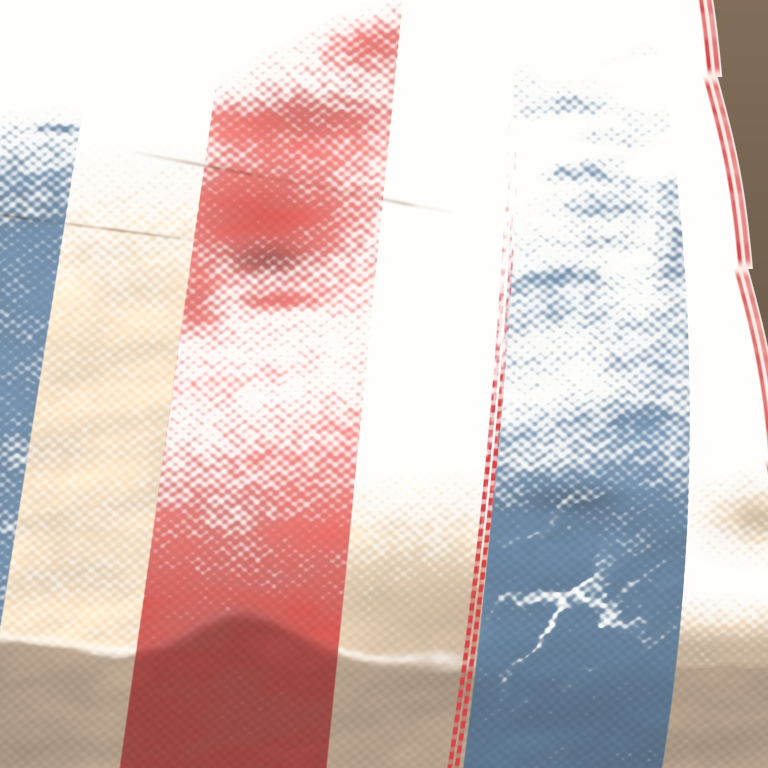
This texture is drawn by a WebGL 1 fragment shader. Its source:

```glsl
precision highp float;
// Sunlit woven plastic sacking: slanted red, blue and cream stripes with a
// stitched seam and a piped hem. A depth field per stripe says how far the
// colour survives the glare; the soft over-under weave thresholds it.
uniform vec2 u_resolution;

const vec3 WHITE = vec3(1.0, 0.997, 0.99);
const vec3 PINK = vec3(0.95, 0.54, 0.52);
const vec3 RED = vec3(0.82, 0.35, 0.33);
const vec3 BLUE = vec3(0.42, 0.53, 0.64);
const vec3 CREAM = vec3(0.97, 0.87, 0.74);
const vec3 TAN = vec3(0.76, 0.67, 0.58);
const vec3 STITCH = vec3(0.83, 0.27, 0.28);
const vec3 BACKDROP = vec3(0.46, 0.39, 0.32);

float hash(vec2 p) {
  return fract(sin(dot(p, vec2(127.1, 311.7))) * 43758.5453);
}
float noise(vec2 p) {
  vec2 i = floor(p), f = fract(p);
  f = f * f * (3.0 - 2.0 * f);
  return mix(mix(hash(i), hash(i + vec2(1, 0)), f.x),
             mix(hash(i + vec2(0, 1)), hash(i + vec2(1, 1)), f.x), f.y);
}
float fbm(vec2 p) {
  float sum = 0.0, gain = 0.5;
  for (int i = 0; i < 4; i++) {
    sum += gain * noise(p);
    p = p * 2.03 + 7.1;
    gain *= 0.5;
  }
  return sum;
}
// Soft elliptical patch, 1 at its centre
float blob(vec2 p, float x, float y, float rx, float ry) {
  vec2 q = (p - vec2(x, y)) / vec2(rx, ry);
  return exp(-dot(q, q));
}
float fall(float a, float b, float x) { return 1.0 - smoothstep(a, b, x); }
float band(float x, float a, float b, float soft) {
  return smoothstep(a - soft, a + soft, x) * fall(b - soft, b + soft, x);
}

// Colour depth left by the glare: 0 burnt out, 1 full
float redDepth(vec2 p, float folds) {
  float d = 0.12 + 0.85 * fall(0.16, 0.56, p.y) + 0.6 * folds;
  d += 0.75 * blob(p, 0.34, 0.72, 0.15, 0.085) + 0.6 * blob(p, 0.4, 0.85, 0.14, 0.04);
  d += 0.5 * blob(p, 0.49, 0.94, 0.07, 0.045) + 0.4 * blob(p, 0.36, 0.608, 0.06, 0.013);
  d += 0.45 * blob(p, 0.25, 0.6, 0.035, 0.05);
  return d * fall(-0.02, 0.05, p.y - 0.76 - 0.42 * p.x);
}
float blueDepth(vec2 p, float folds) {
  float d = 0.24 * fall(0.55, 0.85, p.y) + 0.75 * fall(0.27, 0.46, p.y) + 0.6 * folds;
  for (int i = 0; i < 6; i++) {  // arched wrinkles
    float k = float(i), x = 0.74 + 0.07 * hash(vec2(k, 3.0));
    vec2 q = p + vec2(0.0, 2.0 * (p.x - x) * (p.x - x));
    d += 0.3 * blob(q, x, 0.64 + 0.045 * k, 0.05, 0.011);
  }
  d += 0.4 * blob(p, 0.83, 0.455, 0.06, 0.018) + 0.35 * blob(p, 0.88, 0.69, 0.02, 0.09);
  float ridge = 1.0 - abs(2.0 * fbm(vec2(p.x * 11.0 - p.y * 7.0, p.y * 15.0)) - 0.95);
  return d - 0.75 * smoothstep(0.84, 1.0, ridge) * blob(p, 0.74, 0.2, 0.1, 0.13);
}
float creamDepth(vec2 p, float folds) {
  float d = 0.62 * fall(0.55, 0.86, p.y) * fall(0.27, 0.32, p.x);
  d += 0.85 * fall(0.2, 0.42, p.y) * band(p.x, 0.42, 0.64, 0.02);
  d += 0.85 * fall(0.15, 0.24, p.y) * smoothstep(0.82, 0.86, p.x);
  return (d + 0.75 * blob(p, 0.99, 0.325, 0.07, 0.04)) * (1.0 + 0.3 * folds);
}

void main() {
  vec2 p = gl_FragCoord.xy / u_resolution;
  float t = p.y, soft = max(0.0015, 0.75 / u_resolution.x);

  // Weave of uneven threads, and broad folds
  vec2 uv = vec2(p.x - 0.13 * t + 0.06 * t * t, t + 0.03 * p.x) * vec2(125.0, 150.0);
  uv += 0.5 * vec2(noise(uv * 0.15), noise(uv * 0.15 + 9.0));
  float over = 0.5 + 0.5 * sin(3.1416 * uv.x) * sin(3.1416 * uv.y);
  float grain = 0.04 + 0.42 * over + 0.36 * noise(uv * vec2(0.7, 1.0));
  float folds = fbm(vec2(p.x * 9.0 + 4.0 * t, t * 22.0 - 4.0 * p.x)) - 0.5;

  // Stripes with gently curved edges
  float blueLeft = 0.603 + 0.135 * t - 0.07 * t * t;
  float red = band(p.x, 0.156 + 0.14 * t, 0.425 + 0.1 * t, soft);
  float blue = band(p.x, blueLeft, 0.862 + 0.16 * t - 0.175 * t * t, soft);
  float side = fall(-soft, soft, p.x + 0.029 - 0.16 * t);
  float cream = (1.0 - red) * (1.0 - blue) * (1.0 - side);
  float sideDepth = (0.65 + 0.7 * folds) * fall(0.7, 0.88, t);
  sideDepth += 0.5 * blob(p, 0.08, 0.833, 0.04, 0.006);
  float depth = red * redDepth(p, folds) + blue * blueDepth(p, folds)
              + side * sideDepth + cream * creamDepth(p, folds);

  // Shadow across the foot, domed over the red
  float rim = 0.135 + 0.07 * blob(p, 0.31, t, 0.095, 1.0)
            + 0.03 * blob(p, 0.0, t, 0.12, 1.0) + 0.03 * folds;
  float blur = 0.006 + 0.012 * red + 0.06 * blue;
  float shadow = fall(rim - blur, rim + blur, t);
  depth = max(depth, shadow * (1.0 - blue) * (0.95 + 0.4 * folds));

  // Dyes darken with depth; threads let the glare through
  float full = clamp(depth, 0.0, 1.0);
  float tan_ = max(shadow, smoothstep(0.3, 0.62, p.x) * smoothstep(0.45, 0.95, full));
  vec3 dye = mix(PINK, RED, full * full) * red + BLUE * max(blue, side) + mix(CREAM, TAN, tan_) * cream;
  float dark = shadow * (0.27 * red + 0.08 * cream + 0.14 * blue)
             + 0.3 * red * blob(p, 0.35, 0.66, 0.05, 0.022) + 0.25 * blue * blob(p, 0.75, 0.35, 0.06, 0.02);
  dye *= (1.0 - dark) * (0.96 + 0.07 * over + 0.3 * folds);
  float ink = smoothstep(grain - 0.3, grain + 0.3, depth) * smoothstep(0.0, 0.12, depth);
  ink = mix(ink, full, 0.2 + 0.25 * cream);
  vec3 color = mix(WHITE, dye, mix(ink, 0.97, 0.7 * shadow * (1.0 - blue)));

  // Creases
  float shine = blob(p, p.x, rim + 0.004, 1.0, 0.006) * fall(0.55, 0.68, p.x);
  color = mix(color, WHITE, shine * (0.08 + 0.7 * cream) * (0.4 + 0.6 * noise(p * 45.0)));
  float upper = blob(p, p.x, 0.835 - 0.19 * p.x, 1.0, 0.0025) * band(p.x, 0.19, 0.57, 0.03);
  float lower = blob(p, p.x, 0.72 - 0.13 * p.x, 1.0, 0.0022) * fall(0.18, 0.26, p.x);
  color *= 1.0 - vec3(0.22, 0.3, 0.36) * max(upper, lower) * noise(p * 40.0);

  // Seam: two rows of dashes, breaking up in the glare
  float sx = p.x - blueLeft + 0.013 - 0.018 * t;
  float rows = fall(0.0018, 0.0042, abs(abs(sx) - 0.0045));
  float dash = smoothstep(0.1, 0.3, abs(fract(t * 62.0 + step(0.0, sx) * 0.5) - 0.5));
  float fade = fall(0.3, 0.75, t + 0.35 * (noise(vec2(t * 110.0, sx * 300.0)) - 0.5));
  color = mix(color, STITCH, rows * fade * (0.35 + 0.65 * dash));

  // Backdrop, and piped hem stepped at its gathers
  float part = fract((0.9 - t) * 4.0);
  float hx = p.x - 1.066 + 0.16 * t - 0.007 * sin(3.1416 * part) - 0.006 * part;
  color = mix(color, BACKDROP * (0.75 + 0.35 * t), smoothstep(0.012 - soft, 0.012 + soft, hx));
  color = mix(color, vec3(1.0, 0.93, 0.9), band(hx, -0.007, 0.012, soft));
  float lines = max(band(hx, -0.006, -0.001, soft), 0.75 * band(hx, 0.004, 0.01, soft));
  lines *= smoothstep(0.0, 0.06, 0.5 - abs(part - 0.5));
  color = mix(color, STITCH, lines * (0.6 + 0.4 * noise(vec2(t * 90.0, 1.0))));
  gl_FragColor = vec4(clamp(color, 0.0, 1.0), 1.0);
}
```
